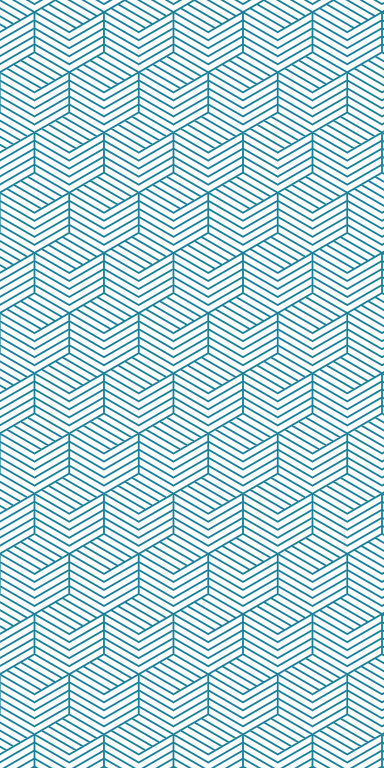
Write a WebGL 1 fragment shader that draws this pattern.

```glsl
precision highp float;
// Isometric cube wallpaper: teal line work on white.
// Each hexagonal cell is a cube whose two front faces carry chevrons and
// whose top face carries slanted hatching; all lines are plain distances.

uniform vec2 u_resolution;

#define CUBES_ACROSS 5.525
#define PATTERN_ORIGIN vec2(0.996, 0.463) // first cube centre, in cube widths from top left
#define STRIPES 5.0                       // stripe gaps on each face
#define LINE_WIDTH 0.0262                 // in cube widths
#define INK vec3(0.09, 0.50, 0.60)
#define PAPER vec3(0.997, 1.0, 1.0)

const float SIDE = 0.5773503;  // hexagon side for a width of one; also the edge slope
const float COS30 = 0.8660254; // vertical offset to perpendicular distance

// Offset from the nearest hexagon centre
vec2 hexCell(vec2 p) {
  vec2 period = vec2(1.0, 3.0 * SIDE);
  vec2 a = mod(p + 0.5 * period, period) - 0.5 * period;
  vec2 b = mod(p, period) - 0.5 * period;
  return dot(a, a) < dot(b, b) ? a : b;
}

// Distance to the nearest line of a cube, with y pointing down
float cubeLines(vec2 p) {
  float gap = SIDE / STRIPES;
  bool front = p.y > -abs(p.x) * SIDE;

  // Chevrons on the front continue as falling hatch lines on the top
  float level = p.y + SIDE * (front ? abs(p.x) : -p.x);
  float stripe = abs(fract(level / gap + 0.5) - 0.5) * gap * COS30;

  // Upright sides border the front; rising edges border the top
  float rise = p.y + SIDE * p.x;
  float upright = 0.5 - abs(p.x);
  float rising = min(abs(rise), abs(rise + SIDE)) * COS30;
  return min(stripe, front ? upright : rising);
}

void main() {
  float scale = CUBES_ACROSS / u_resolution.x;
  vec2 fromTop = vec2(gl_FragCoord.x, u_resolution.y - gl_FragCoord.y);
  vec2 p = fromTop * scale - PATTERN_ORIGIN;

  // One pixel of edge smoothing
  float d = cubeLines(hexCell(p)) - 0.5 * LINE_WIDTH;
  float coverage = clamp(0.5 - d / scale, 0.0, 1.0);
  gl_FragColor = vec4(mix(PAPER, INK, coverage), 1.0);
}
```
